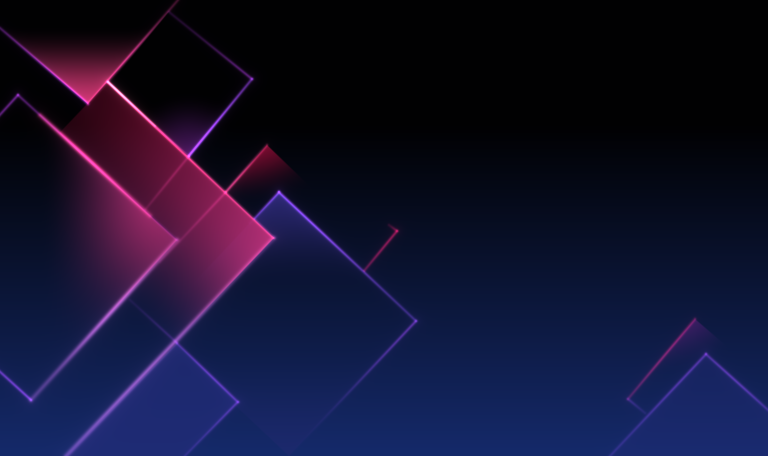
This background is drawn by a WebGL 1 fragment shader. Its source:

```glsl
precision highp float;
// Overlapping tilted glass panels with neon edges over a black-to-navy gradient.
// Each panel is a parallelogram with its own (u, v) coordinates for fading fills;
// edges are glowing strokes whose brightness peaks at a point along their length.

uniform vec2 u_resolution;

const float HEIGHT = 4.56;  // canvas height in design units, y pointing down
const float LINE = 0.015;   // stroke half width
const float WIDE = 0.025;   // half width of the softer strokes
const float HALO = 0.16;    // strength of the glow around strokes
const float DIM = 0.35;     // stroke brightness far from its peak

const vec3 NIGHT = vec3(0.002, 0.002, 0.008);
const vec3 NAVY = vec3(0.08, 0.16, 0.41);
const vec3 INDIGO = vec3(0.17, 0.16, 0.46);
const vec3 ROYAL = vec3(0.13, 0.17, 0.47);
const vec3 VIOLET = vec3(0.50, 0.22, 0.78);
const vec3 PURPLE = vec3(0.40, 0.13, 0.52);
const vec3 CRIMSON = vec3(0.60, 0.05, 0.22);
const vec3 PINK = vec3(0.68, 0.18, 0.45);
const vec3 HOT = vec3(0.95, 0.25, 0.52);
const vec3 MAUVE = vec3(0.55, 0.25, 0.50);

float unitPixel;  // size of one pixel in design units
vec2 p;           // current position
vec3 color;       // accumulated colour

float cross2(vec2 a, vec2 b) { return a.x * b.y - a.y * b.x; }

// Falls from one to zero between a and b
float fade(float a, float b, float x) { return 1.0 - smoothstep(a, b, x); }

// Parallelogram from a corner with edges e and f: (u, v, coverage)
vec3 panel(vec2 corner, vec2 e, vec2 f) {
  vec2 d = p - corner;
  float area = cross2(e, f);
  vec2 uv = vec2(cross2(d, f), cross2(e, d)) / area;
  vec2 inset = min(uv, 1.0 - uv) * area / vec2(length(f), length(e));
  return vec3(uv, smoothstep(-unitPixel, unitPixel, min(inset.x, inset.y)));
}

void fill(vec3 tint, float alpha) { color = mix(color, tint, alpha); }

// Adds a glowing segment from a to b, brightest at fraction peak
void edge(vec3 tint, vec2 a, vec2 b, float width, float peak, float spread) {
  vec2 ab = b - a;
  float t = dot(p - a, ab) / dot(ab, ab);
  float d = length(p - a - ab * clamp(t, 0.0, 1.0)) / width;
  float k = (t - peak) / spread;
  color += tint * (exp(-d * d) + HALO * exp(-d * 0.4)) * mix(DIM, 1.0, exp(-k * k));
}

// Crimson and indigo panels with a small hooked line
void middlePanels(vec3 back) {
  vec3 q = panel(vec2(2.67, 1.45), vec2(0.85, 0.82), vec2(-0.8, 0.92));
  fill(CRIMSON, 0.75 * q.z * fade(0.0, 0.55, q.x) * fade(1.4, 2.05, p.y));
  edge(HOT * 0.65, vec2(2.67, 1.45), vec2(2.25, 1.93), LINE, 0.8, 0.5);
  edge(CRIMSON * 0.7, vec2(3.97, 2.31), vec2(3.64, 2.71), LINE, 0.2, 0.8);
  edge(CRIMSON * 0.5, vec2(3.89, 2.25), vec2(3.97, 2.31), LINE, 1.0, 0.7);

  vec2 top = vec2(2.79, 1.92), right = vec2(4.16, 3.21);
  q = panel(top, right - top, vec2(-1.27, 1.35));
  fill(back, q.z);
  fill(INDIGO, q.z * (0.9 * fade(1.9, 2.9, p.y) + 0.3 * smoothstep(3.5, 4.6, p.y)));
  edge(VIOLET * 0.8, top, right, LINE, 0.2, 0.4);
  edge(VIOLET * 0.6, top, vec2(2.50, 2.23), LINE, 0.0, 1.0);
  edge(PURPLE * 0.6 * fade(3.2, 4.6, p.y), right, vec2(2.89, 4.56), LINE, 0.0, 0.7);
}

// Pink wedge and black panel at the upper left
void topPanels() {
  vec2 tip = vec2(0.88, 1.04);
  float wedge = panel(tip, vec2(-1.76, -1.52), vec2(1.8, -2.08)).z;
  fill(HOT * 0.85, wedge * smoothstep(0.25, 1.1, p.y));
  edge(PURPLE, vec2(0.0, 0.28), tip, LINE, 0.7, 0.6);
  edge(PINK * 0.8, tip, vec2(1.78, 0.0), LINE, 0.45, 0.3);

  vec2 top = vec2(1.69, 0.12), right = vec2(2.52, 0.79), low = vec2(1.89, 1.56);
  float mask = panel(top, right - top, low - right).z;
  fill(NIGHT, mask);
  color += PURPLE * 0.6 * mask * fade(0.0, 0.65, length(p - low));
  edge(PURPLE * 0.7, top, right, LINE, 1.0, 0.5);
  edge(VIOLET * 1.2, right, low, LINE, 0.85, 0.6);
}

// Long pink bar and the blue panel below it
void pinkBar() {
  vec2 top = vec2(1.77, 3.43), right = vec2(2.38, 4.02);
  fill(ROYAL, 0.75 * panel(top, right - top, vec2(-1.1, 1.13)).z);
  edge(PURPLE * 0.6, top, right, LINE, 0.6, 0.6);
  edge(PURPLE * 0.45, right, vec2(1.85, 4.56), LINE, 0.0, 0.6);

  vec2 start = vec2(1.08, 0.82), end = vec2(2.74, 2.38);
  vec3 q = panel(start, end - start, vec2(-2.08, 2.18));
  fill(mix(CRIMSON, PINK, q.x), q.z * mix(0.32, 1.0, q.x) * fade(0.0, 0.52, q.y));
  edge(HOT, start, end, LINE, 0.12, 0.45);
  edge(vec3(0.5), start, vec2(1.55, 1.26), LINE * 0.8, 0.2, 0.4);
  edge(MAUVE * 0.8, end, vec2(0.66, 4.56), WIDE, 0.6, 0.4);
  edge(PINK * 0.22, vec2(1.89, 1.56), vec2(1.45, 2.10), LINE, 0.3, 0.6);
  edge(PINK * 0.22, vec2(2.25, 1.93), vec2(1.60, 2.62), LINE, 0.0, 0.6);
  edge(PURPLE * 0.25, vec2(1.30, 3.00), top, LINE, 0.8, 0.5);
}

// Large panel at the left with a pink haze toward its right corner
void leftPanel(vec3 back) {
  vec2 top = vec2(0.18, 0.95), right = vec2(1.77, 2.40), low = vec2(0.31, 4.0);
  float haze = smoothstep(0.4, 1.65, p.x) * fade(2.0, 3.6, p.y);
  fill(mix(back, PINK * 0.9, haze), panel(top, right - top, low - right).z);
  edge(PURPLE * 0.8, top, top + low - right, LINE, 0.0, 0.3);
  edge(PURPLE * 0.6, top, right, LINE, 0.0, 0.5);
  edge(HOT * 0.75, mix(top, right, 0.14), mix(top, right, 0.83), WIDE, 0.4, 0.35);
  edge(MAUVE, right, low, WIDE, 0.43, 0.3);
  edge(PURPLE * 0.8, low, top + low - right, LINE, 0.0, 0.4);
}

// Faint pair of panels at the lower right
void rightPanels(vec3 back) {
  vec2 top = vec2(6.95, 3.19), left = vec2(6.28, 3.99);
  vec3 q = panel(top, vec2(0.7, 0.6), left - top);
  fill(PURPLE, 0.45 * q.z * fade(0.0, 0.5, q.x) * fade(3.15, 3.75, p.y));
  edge(CRIMSON * 0.6, top, left, LINE, 0.4, 0.5);
  edge(PURPLE * 0.3, left, vec2(6.45, 4.13), LINE, 0.0, 0.7);

  vec2 peak = vec2(7.06, 3.54), e = vec2(1.3, 1.17), f = vec2(-1.3, 1.38);
  fill(mix(back, ROYAL, 0.4), panel(peak, e, f).z);
  edge(PURPLE * 0.55, peak, peak + e, LINE, 0.2, 0.3);
  edge(PURPLE * 0.5, peak, peak + f, LINE, 0.1, 0.4);
}

void main() {
  unitPixel = HEIGHT / u_resolution.y;
  p = vec2(gl_FragCoord.x, u_resolution.y - gl_FragCoord.y) * unitPixel;
  vec3 back = mix(NIGHT, NAVY, clamp((p.y - 1.25) / 3.25, 0.0, 1.0));
  color = back;
  middlePanels(back);
  topPanels();
  pinkBar();
  leftPanel(back);
  rightPanels(back);
  gl_FragColor = vec4(clamp(color, 0.0, 1.0), 1.0);
}
```
